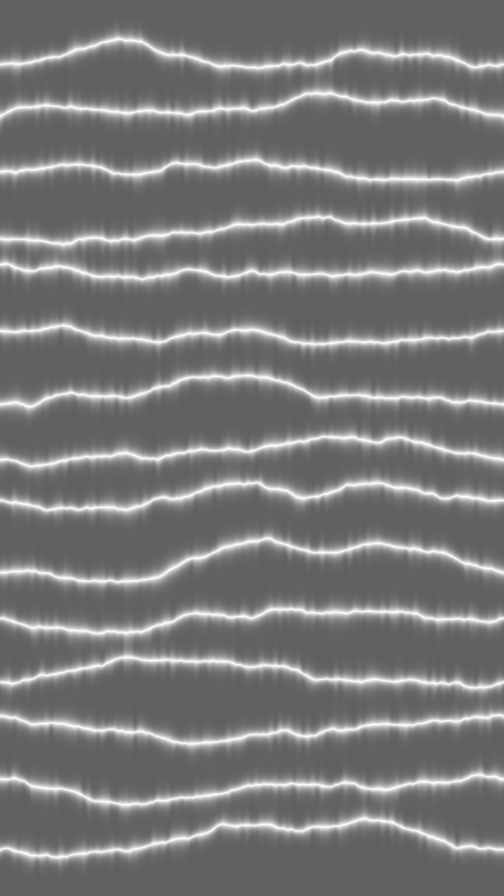
Give the GLSL for this pattern, as a WebGL 1 fragment shader.

```glsl
precision highp float;
uniform vec2 u_resolution;

#define ROWS 15.0
#define BACKGROUND 0.376
#define SWING 0.0165
#define BASE_CELLS 4.0
#define OCTAVES 6
#define ROUGHNESS 0.5
#define GLOW_WIDTH 0.0049
#define GLOW_GAIN 1.05
#define STREAK_CELLS 108.0
#define STREAK_DEPTH 0.28
#define SEED 7.0

float hash(vec2 p) {
  vec3 q = fract(vec3(p.xyx) * 0.1031);
  q += dot(q, q.yzx + 33.33);
  return fract((q.x + q.y) * q.z);
}

// Value noise in -1..1 that wraps across the canvas width
float wrappedNoise(float x, float cells, float seed) {
  float cell = floor(x * cells);
  float t = smoothstep(0.0, 1.0, x * cells - cell);
  float a = hash(vec2(mod(cell, cells), seed));
  float b = hash(vec2(mod(cell + 1.0, cells), seed));
  return 2.0 * mix(a, b, t) - 1.0;
}

// Jagged displacement of one filament
float filamentOffset(float x, float seed) {
  float sum = 0.0;
  float amplitude = SWING;
  float cells = BASE_CELLS;
  for (int i = 0; i < OCTAVES; i++) {
    sum += amplitude * wrappedNoise(x, cells, seed + float(i) * 19.0);
    amplitude *= ROUGHNESS;
    cells *= 2.0;
  }
  return sum;
}

float filamentGlow(vec2 uv, float row) {
  float seed = row * 3.7 + SEED;
  float center = row / (ROWS + 1.0) + filamentOffset(uv.x, seed);
  // Soften the core by a fraction of a pixel
  float d = length(vec2(uv.y - center, 0.35 / u_resolution.y));
  // Vertical streaks make the halo ragged
  float streak = wrappedNoise(uv.x, STREAK_CELLS, seed + 211.0);
  float width = GLOW_WIDTH * (1.0 + STREAK_DEPTH * streak);
  return GLOW_GAIN * exp(-d / width);
}

void main() {
  vec2 uv = gl_FragCoord.xy / u_resolution;
  float nearestRow = floor(uv.y * (ROWS + 1.0) + 0.5);

  // Neighbouring rows can wander close, so their glows add up
  float glow = 0.0;
  for (int j = -1; j <= 1; j++) {
    float row = nearestRow + float(j);
    if (row > 0.5 && row < ROWS + 0.5) {
      glow += filamentGlow(uv, row);
    }
  }

  float shade = mix(BACKGROUND, 1.0, min(glow, 1.0));
  gl_FragColor = vec4(vec3(shade), 1.0);
}
```
